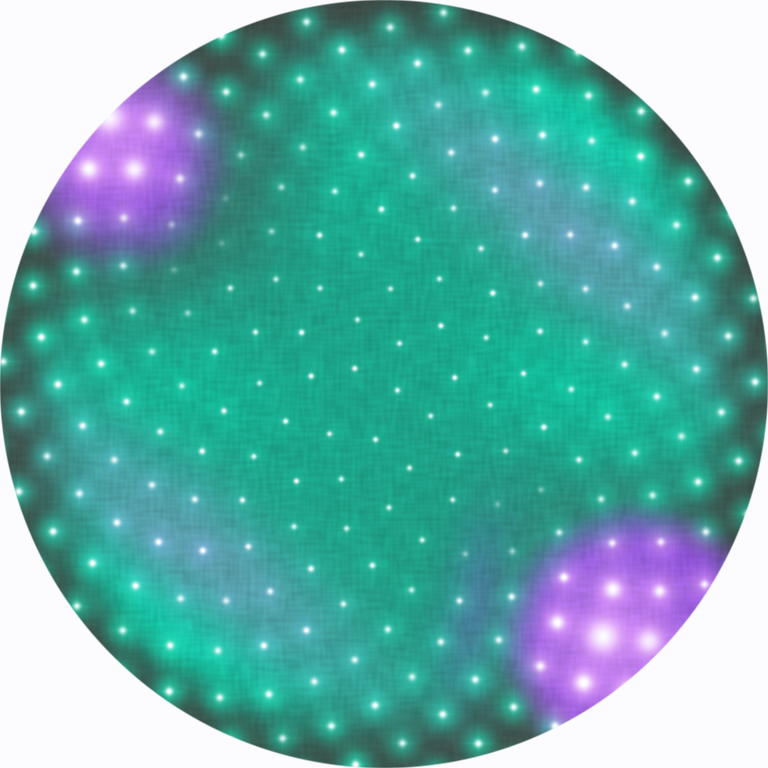
Give the GLSL for this background, as a three.js fragment shader.

```glsl
// A round woven cloth lit by a sunflower spiral of small lamps in teal, blue and violet.
varying vec2 vUv;

const vec3 PAPER = vec3(0.99, 0.99, 1.0);
const vec3 RIM = vec3(0.25, 0.25, 0.24);
const vec3 SHADE = vec3(0.24, 0.39, 0.37);
const vec3 TEAL = vec3(0.11, 0.63, 0.53);
const vec3 BRIGHT_TEAL = vec3(0.04, 0.78, 0.64);
const vec3 BLUE_GREY = vec3(0.38, 0.61, 0.68);
const vec3 VIOLET = vec3(0.54, 0.29, 0.87);
const vec3 PINK_GLOW = vec3(0.90, 0.62, 1.0);
const vec3 AQUA_GLOW = vec3(0.10, 0.92, 0.73);
const vec3 ICE_GLOW = vec3(0.52, 0.72, 0.92);

const float DISC_RADIUS = 0.5;
const float EDGE = 0.0015;

const int LAMP_COUNT = 230;
const vec2 SPIRAL_CENTRE = vec2(0.495, 0.473);
const float SPIRAL_STEP = 0.03506;
const float SPIRAL_START = 0.698;
const float GOLDEN_ANGLE = 2.399963;
const float LAMP_REACH = 0.10;
const float CORE_SIZE = 0.0043;
const float HOT_CORE_SIZE = 0.018;
const float HALO_SIZE = 0.021;
const float WEAVE_AMOUNT = 0.055;

const vec2 HOT_UPPER = vec2(0.150, 0.820);
const vec2 HOT_LOWER = vec2(0.800, 0.165);

float hash(float n) {
  return fract(sin(n * 12.9898) * 43758.547);
}

vec2 gradient(vec2 cell) {
  float a = 6.28318 * hash(dot(cell, vec2(1.0, 57.31)));
  return vec2(cos(a), sin(a));
}

float gradientNoise(vec2 p) {
  vec2 i = floor(p);
  vec2 f = fract(p);
  vec2 u = f * f * f * (f * (f * 6.0 - 15.0) + 10.0);
  vec2 e = vec2(1.0, 0.0);
  float low = mix(dot(gradient(i), f), dot(gradient(i + e.xy), f - e.xy), u.x);
  float high = mix(dot(gradient(i + e.yx), f - e.yx), dot(gradient(i + e.xx), f - e.xx), u.x);
  return mix(low, high, u.y);
}

// Soft ellipse, turned by an angle
float blob(vec2 p, vec2 centre, vec2 radii, float angle) {
  vec2 d = p - centre;
  float c = cos(angle);
  float s = sin(angle);
  vec2 q = vec2(c * d.x + s * d.y, c * d.y - s * d.x) / radii;
  return exp(-dot(q, q));
}

void main() {
  vec2 p = vUv;
  float fromCentre = length(p - 0.5);
  vec2 soft = p + 0.012 * vec2(gradientNoise(p * 9.0), gradientNoise(p * 9.0 + 31.0));

  // Broad light fields
  float band = blob(soft, vec2(0.73, 0.71), vec2(0.26, 0.075), -0.72)
             + blob(soft, vec2(0.26, 0.28), vec2(0.26, 0.075), -0.65);
  band = min(band, 1.0);
  float bright = blob(soft, vec2(0.77, 0.83), vec2(0.20, 0.07), -0.75)
               + blob(soft, vec2(0.15, 0.54), vec2(0.19, 0.09), -0.30)
               + blob(soft, vec2(0.22, 0.18), vec2(0.20, 0.065), -0.65)
               + blob(soft, vec2(0.80, 0.46), vec2(0.18, 0.085), -0.40)
               + blob(soft, vec2(0.43, 0.83), vec2(0.10, 0.14), 0.0);
  float shade = blob(soft, vec2(0.20, 0.77), vec2(0.30, 0.17), 0.78)
              + 0.75 * blob(soft, vec2(0.82, 0.22), vec2(0.26, 0.19), 0.78);
  float violet = 1.0 - smoothstep(0.06, 0.17, length(soft - vec2(0.155, 0.795)));
  violet += 1.0 - smoothstep(0.12, 0.19, length(soft - vec2(0.83, 0.165)));
  violet += 0.3 * blob(soft, vec2(0.62, 0.21), vec2(0.04, 0.11), -0.2);
  violet = min(violet, 1.0);

  vec3 color = mix(TEAL, BRIGHT_TEAL, min(bright, 1.0));
  color = mix(color, SHADE, min(shade, 1.0));
  color = mix(color, BLUE_GREY, 0.85 * band);
  color = mix(color, RIM, 0.88 * smoothstep(0.39, 0.495, fromCentre + 0.03 * (shade - bright)));
  color = mix(color, VIOLET, 0.92 * violet);
  float hotGlow = blob(p, HOT_UPPER, vec2(0.085), 0.0) + blob(p, HOT_LOWER, vec2(0.10), 0.0);
  color = mix(color, PINK_GLOW, 0.5 * min(hotGlow, 1.0));

  // Crossed threads of the cloth
  float weave = gradientNoise(p * vec2(35.0, 190.0)) + gradientNoise(p * vec2(190.0, 35.0) + 17.0);
  color *= 1.0 + 1.6 * WEAVE_AMOUNT * weave;

  // Lamps along the spiral
  vec3 tint = mix(mix(AQUA_GLOW, ICE_GLOW, band), PINK_GLOW, violet);
  float core = 0.0;
  float halo = 0.0;
  for (int i = 0; i < LAMP_COUNT; i++) {
    float n = float(i);
    float angle = SPIRAL_START - n * GOLDEN_ANGLE;
    vec2 lamp = SPIRAL_CENTRE + SPIRAL_STEP * sqrt(n + 0.7) * vec2(cos(angle), sin(angle));
    vec2 d = p - lamp;
    float dist2 = dot(d, d);
    if (dist2 > LAMP_REACH * LAMP_REACH) continue;
    float hot = min(1.0, blob(lamp, HOT_UPPER, vec2(0.06), 0.0) + blob(lamp, HOT_LOWER, vec2(0.07), 0.0));
    float dim = blob(lamp, vec2(0.27, 0.70), vec2(0.15, 0.07), 0.85)
              + blob(lamp, vec2(0.66, 0.32), vec2(0.10, 0.05), 0.5);
    float power = mix(0.7, 1.0, hash(n + 3.0)) * (1.0 - 0.85 * min(dim, 1.0));
    float outer = smoothstep(0.12, 0.46, length(lamp - 0.5));
    float size = mix(CORE_SIZE * mix(0.8, 1.1, outer), HOT_CORE_SIZE, hot);
    float flare = exp(-abs(d.x) / 0.012 - abs(d.y) / 0.0018) + exp(-abs(d.y) / 0.010 - abs(d.x) / 0.0018);
    core += power * 1.15 * exp(-dist2 / (size * size));
    halo += power * (mix(0.12, 0.7, outer) * exp(-dist2 / (HALO_SIZE * HALO_SIZE)) + 0.25 * flare);
    halo += hot * 0.6 * exp(-dist2 / 0.0011);
  }
  color = mix(color, tint, min(halo, 0.9));
  color = mix(color, PAPER, min(core, 1.0));

  // Disc cut out of the pale ground
  color = mix(color, PAPER, smoothstep(DISC_RADIUS - EDGE, DISC_RADIUS + EDGE, fromCentre));
  gl_FragColor = vec4(clamp(color, 0.0, 1.0), 1.0);
}
```
